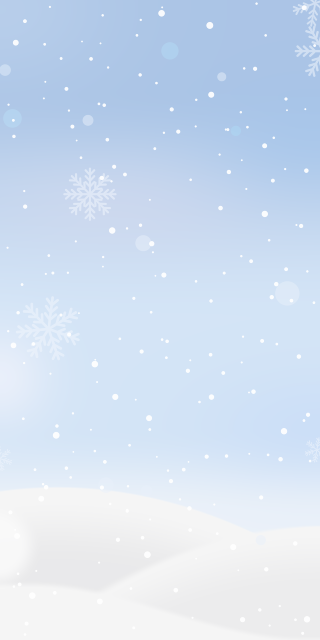
This background is drawn by a Shadertoy shader. Its source:

```glsl
const vec3 SKY_TOP = vec3(0.67, 0.77, 0.90);
const vec3 SKY_MID = vec3(0.75, 0.83, 0.93);
const vec3 SKY_LOW = vec3(0.83, 0.895, 0.965);
const vec3 MIST = vec3(0.92, 0.945, 0.975);
const vec3 LAVENDER = vec3(0.83, 0.85, 0.93);
const vec3 SNOW = vec3(0.962);
const vec3 SNOW_SHADE = vec3(0.915, 0.915, 0.92);
const vec3 BOKEH_WHITE = vec3(0.91, 0.94, 0.98);
const vec3 BOKEH_CYAN = vec3(0.68, 0.85, 0.96);
const float FLAKE_OPACITY = 0.55;
const float BOKEH_OPACITY = 0.5;

// Crystals: centre, radius, arm count
const vec4 FLAKES[6] = vec4[6](
    vec4(0.281, 1.393, 0.084, 8.0), vec4(0.152, 0.972, 0.104, 7.0),
    vec4(0.985, 1.990, 0.075, 6.0), vec4(1.010, 1.840, 0.090, 6.0),
    vec4(0.000, 0.567, 0.040, 6.0), vec4(0.990, 0.594, 0.040, 6.0));

// Soft discs: centre, radius, amount of cyan
const vec4 BOKEH[11] = vec4[11](
    vec4(0.531, 1.841, 0.027, 0.9), vec4(0.039, 1.630, 0.029, 0.8),
    vec4(0.275, 1.624, 0.017, 0.0), vec4(0.737, 1.591, 0.016, 1.0),
    vec4(0.693, 1.760, 0.014, 0.0), vec4(0.016, 1.781, 0.018, 0.1),
    vec4(0.448, 1.240, 0.025, 0.0), vec4(0.898, 1.083, 0.038, 0.0),
    vec4(0.331, 0.484, 0.024, 0.0), vec4(0.458, 0.466, 0.018, 0.0),
    vec4(0.815, 0.312, 0.016, 0.0));

float pixel;

vec2 hash22(vec2 p) {
    vec3 q = fract(p.xyx * vec3(0.1031, 0.1030, 0.0973));
    q += dot(q, q.yzx + 33.33);
    return fract((q.xx + q.yz) * q.zy);
}

float fill(float d) {
    return smoothstep(0.6 * pixel, -0.6 * pixel, d);
}

float glow(vec2 p, vec2 centre, vec2 size) {
    vec2 q = (p - centre) / size;
    return exp(-dot(q, q));
}

float segment(vec2 p, vec2 a, vec2 b) {
    vec2 ab = b - a;
    return length(p - a - ab * clamp(dot(p - a, ab) / dot(ab, ab), 0.0, 1.0));
}

// Unit crystal: one folded arm with three pairs of twigs
float snowflake(vec2 p, float arms, float turn) {
    float sector = 6.28319 / arms;
    float angle = mod(atan(p.y, p.x) + turn + 0.5 * sector, sector) - 0.5 * sector;
    vec2 q = length(p) * vec2(cos(angle), abs(sin(angle)));
    float d = segment(q, vec2(0.0), vec2(0.95, 0.0));
    for (int i = 0; i < 3; i++) {
        float start = 0.28 + 0.22 * float(i);
        d = min(d, segment(q, vec2(start, 0.0), vec2(start + 0.17, 0.16)));
    }
    return d - 0.04;
}

vec3 sky(vec2 p) {
    vec3 col = mix(MIST, SKY_LOW, smoothstep(0.40, 0.66, p.y));
    col = mix(col, SKY_MID, smoothstep(1.0, 1.5, p.y));
    col = mix(col, SKY_TOP, smoothstep(1.4, 1.72, p.y));
    col = mix(col, LAVENDER, 0.5 * glow(p, vec2(0.4, 1.35), vec2(0.42, 0.16)));
    col = mix(col, SKY_MID, 0.6 * glow(p, vec2(0.0, 1.97), vec2(0.35, 0.25)));
    col = mix(col, vec3(0.64, 0.77, 0.92), 0.6 * glow(p, vec2(0.98, 1.56), vec2(0.35, 0.2)));
    col = mix(col, vec3(0.78, 0.86, 0.97), 0.6 * glow(p, vec2(1.0, 0.66), vec2(0.35, 0.18)));
    return mix(col, vec3(0.94, 0.95, 0.985), 0.75 * glow(p, vec2(0.0, 0.82), vec2(0.15, 0.15)));
}

// Each hill is bright or shaded by its depth below the crest
vec3 addHills(vec3 col, vec2 p) {
    float back = 0.477 - 0.38 * (p.x - 0.18) * (p.x - 0.18);
    float right = 0.356 - 0.41 * (1.0 - p.x) * (1.0 - p.x);
    float front = 0.177 - 0.17 * smoothstep(0.1, 0.95, p.x);
    vec3 backSnow = mix(SNOW, SNOW_SHADE, smoothstep(0.02, 0.24, back - p.y));
    vec3 rightSnow = mix(SNOW, SNOW_SHADE, 0.8 * smoothstep(0.0, 0.2, right - p.y));
    col = mix(col, backSnow, smoothstep(-0.004, 0.004, back - p.y));
    col = mix(col, rightSnow, smoothstep(-0.004, 0.004 + 0.04 * (1.0 - p.x), right - p.y));
    col = mix(col, SNOW, smoothstep(-0.008, 0.016, front - p.y));
    return mix(col, vec3(0.985), 0.8 * smoothstep(0.14, 0.07, length(p - vec2(-0.01, 0.29))));
}

// One jittered dot per cell, some cells left empty
float snowLayer(vec2 p, float cells, float density, float radius, float seed) {
    vec2 cell = floor(p * cells);
    vec2 chance = hash22(cell + seed);
    vec2 centre = (cell + 0.12 + 0.76 * hash22(cell + seed + 57.0)) / cells;
    float d = length(p - centre) - radius * mix(0.7, 1.2, chance.y);
    return fill(d) * step(chance.x, density);
}

void mainImage(out vec4 fragColor, in vec2 fragCoord) {
    vec2 p = fragCoord / iResolution.xy * vec2(1.0, 2.0);
    pixel = 1.0 / iResolution.x;
    vec3 col = addHills(sky(p), p);

    for (int i = 0; i < 11; i++) {
        vec4 disc = BOKEH[i];
        vec3 tint = mix(BOKEH_WHITE, BOKEH_CYAN, disc.w);
        col = mix(col, tint, BOKEH_OPACITY * fill(length(p - disc.xy) - disc.z));
    }
    for (int i = 0; i < 6; i++) {
        vec4 f = FLAKES[i];
        float d = snowflake((p - f.xy) / f.z, f.w, 0.35 * float(i)) * f.z;
        col = mix(col, vec3(0.94, 0.96, 0.99), FLAKE_OPACITY * fill(d));
    }

    float snow = snowLayer(p, 5.0, 0.65, 0.0090, 3.0);
    snow = max(snow, snowLayer(p, 8.0, 0.55, 0.0058, 19.0));
    snow = max(snow, snowLayer(p, 11.0, 0.45, 0.0036, 41.0));
    fragColor = vec4(mix(col, vec3(1.0), 0.92 * snow), 1.0);
}
```
